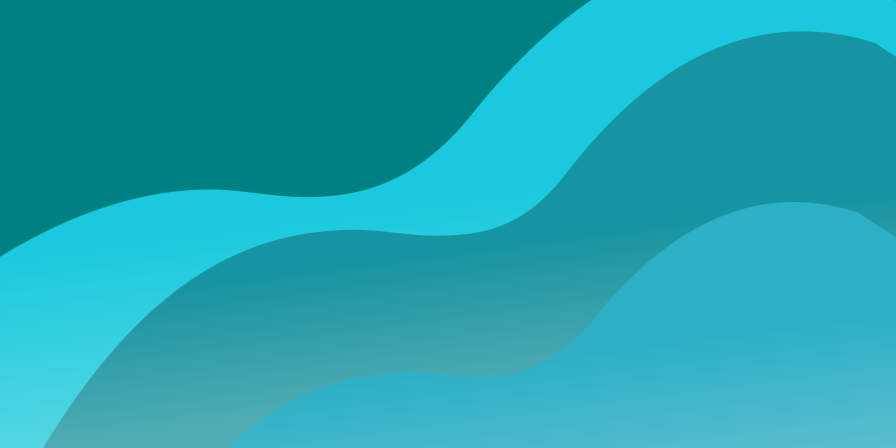
A Shadertoy shader for this background:

```glsl
// Three layered rolling waves in cyan and teal, each fading lighter toward its foot.

const vec3 BACKDROP  = vec3(0.000, 0.502, 0.502);
const vec3 CYAN      = vec3(0.106, 0.788, 0.871);
const vec3 CYAN_FOOT = vec3(0.320, 0.840, 0.885);
const vec3 TEAL      = vec3(0.090, 0.580, 0.630);
const vec3 TEAL_FOOT = vec3(0.315, 0.675, 0.705);
const vec3 BLUE      = vec3(0.175, 0.690, 0.775);
const vec3 BLUE_FOOT = vec3(0.350, 0.745, 0.805);

const float FADE_TILT   = 0.13;   // rise of the fade lines toward the right
const float CLIFF_SLOPE = -0.65;  // straight fall after the last knot

// Cubic between two knots, each given as (x, height, slope)
float hermite(float x, vec3 a, vec3 b) {
    float span = b.x - a.x;
    float t = (x - a.x) / span;
    float s = 1.0 - t;
    return s * s * ((1.0 + 2.0 * t) * a.y + t * span * a.z)
         + t * t * ((3.0 - 2.0 * t) * b.y - s * span * b.z);
}

// Wave height: straight outside the knots, smooth between them
float waveHeight(float x, vec3 knots[6]) {
    float height = knots[0].y + knots[0].z * (x - knots[0].x);
    for (int i = 0; i < 5; i++) {
        if (x >= knots[i].x) height = hermite(x, knots[i], knots[i + 1]);
    }
    if (x > knots[5].x) height = knots[5].y + CLIFF_SLOPE * (x - knots[5].x);
    return height;
}

// Soft coverage of everything below the wave
float below(vec2 p, vec3 knots[6]) {
    float depth = waveHeight(p.x, knots) - p.y;
    return clamp(0.5 + depth / max(fwidth(depth), 1e-5), 0.0, 1.0);
}

// Tilted vertical fade that begins at the given level
vec3 fade(vec2 p, vec3 top, vec3 foot, float level, float span) {
    float height = p.y - FADE_TILT * p.x;
    return mix(top, foot, clamp((level - height) / span, 0.0, 1.0));
}

void mainImage(out vec4 fragColor, in vec2 fragCoord) {
    // Canvas spans 2 by 1 units
    vec2 p = fragCoord / iResolution.xy * vec2(2.0, 1.0);

    // Knots: left foot, low crest, valley, rise, high crest, cliff edge
    vec3 backWave[6] = vec3[6](
        vec3(0.000, 0.427, 0.61), vec3(0.469, 0.577, 0.0),
        vec3(0.682, 0.560, 0.0),  vec3(1.055, 0.747, 1.25),
        vec3(1.680, 1.117, 0.0),  vec3(1.875, 1.080, -0.3));
    vec3 middleWave[6] = vec3[6](
        vec3(0.096, 0.000, 1.65), vec3(0.794, 0.487, 0.0),
        vec3(0.969, 0.474, 0.0),  vec3(1.263, 0.612, 1.30),
        vec3(1.792, 0.930, 0.0),  vec3(1.953, 0.904, -0.32));
    vec3 frontWave[6] = vec3[6](
        vec3(0.505, 0.000, 0.92), vec3(0.924, 0.169, 0.0),
        vec3(1.063, 0.159, 0.0),  vec3(1.323, 0.286, 1.23),
        vec3(1.771, 0.549, 0.0),  vec3(1.914, 0.526, -0.32));

    // Stack the layers from back to front
    vec3 color = BACKDROP;
    color = mix(color, fade(p, CYAN, CYAN_FOOT, 0.42, 0.42), below(p, backWave));
    color = mix(color, fade(p, TEAL, TEAL_FOOT, 0.31, 0.33), below(p, middleWave));
    color = mix(color, fade(p, BLUE, BLUE_FOOT, 0.04, 0.30), below(p, frontWave));

    fragColor = vec4(color, 1.0);
}
```
